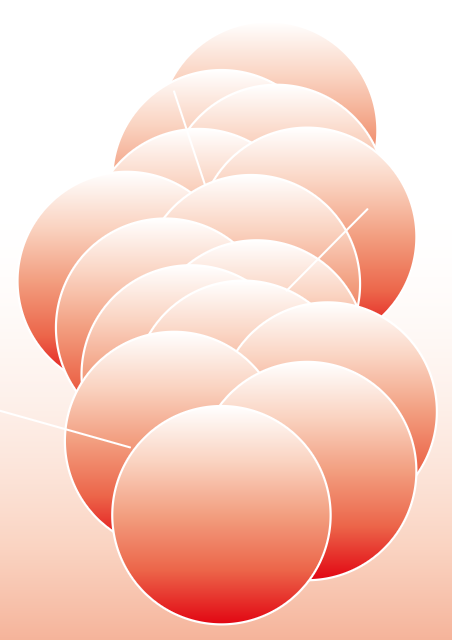
Give the GLSL for this background, as a WebGL 1 fragment shader.

```glsl
precision highp float;

uniform vec2 u_resolution;

const int DISC_COUNT = 15;
const float DISC_RADIUS = 0.1706;
const float RIM_HALF_WIDTH = 0.0017;
const float RAY_HALF_WIDTH = 0.0016;

const vec3 WHITE = vec3(1.0);
const vec3 BLUSH = vec3(0.98, 0.83, 0.76);
const vec3 SALMON = vec3(0.95, 0.62, 0.50);
const vec3 CORAL = vec3(0.925, 0.40, 0.29);
const vec3 CRIMSON = vec3(0.885, 0.02, 0.07);

// White to crimson ramp, t from 0 to 1
vec3 redRamp(float t) {
  float s = clamp(t, 0.0, 1.0) * 4.0;
  vec3 color = mix(WHITE, BLUSH, min(s, 1.0));
  color = mix(color, SALMON, clamp(s - 1.0, 0.0, 1.0));
  color = mix(color, CORAL, clamp(s - 2.0, 0.0, 1.0));
  return mix(color, CRIMSON, clamp(s - 3.0, 0.0, 1.0));
}

// Smooth coverage of the region where the distance is negative
float coverage(float distance, float pixel) {
  return clamp(0.5 - distance / pixel, 0.0, 1.0);
}

float segmentDistance(vec2 p, vec2 a, vec2 b) {
  vec2 ab = b - a;
  float h = clamp(dot(p - a, ab) / dot(ab, ab), 0.0, 1.0);
  return length(p - a - ab * h);
}

// Shaded disc with a white rim
vec3 paintDisc(vec3 base, vec2 p, vec2 center, float radius, float pixel) {
  vec2 q = p - center;
  float edge = length(q) - radius;
  vec3 fill = redRamp(0.5 - 0.5 * q.y / radius);
  vec3 color = mix(base, fill, coverage(edge, pixel));
  return mix(color, WHITE, coverage(abs(edge) - RIM_HALF_WIDTH, pixel));
}

vec3 paintRay(vec3 base, vec2 p, vec2 a, vec2 b, float pixel) {
  float edge = segmentDistance(p, a, b) - RAY_HALF_WIDTH;
  return mix(base, WHITE, coverage(edge, pixel));
}

void main() {
  float pixel = 1.0 / u_resolution.y;
  vec2 p = gl_FragCoord.xy * pixel;

  // Backdrop warms toward the bottom
  float warmth = clamp((0.70 - p.y) / 0.70, 0.0, 1.0);
  vec3 color = redRamp(0.40 * warmth * warmth);

  // Disc centers, back to front
  vec2 centers[DISC_COUNT];
  centers[0] = vec2(0.419, 0.796);
  centers[1] = vec2(0.346, 0.720);
  centers[2] = vec2(0.432, 0.697);
  centers[3] = vec2(0.310, 0.628);
  centers[4] = vec2(0.480, 0.630);
  centers[5] = vec2(0.198, 0.561);
  centers[6] = vec2(0.392, 0.556);
  centers[7] = vec2(0.258, 0.488);
  centers[8] = vec2(0.401, 0.454);
  centers[9] = vec2(0.298, 0.415);
  centers[10] = vec2(0.380, 0.391);
  centers[11] = vec2(0.512, 0.357);
  centers[12] = vec2(0.272, 0.311);
  centers[13] = vec2(0.480, 0.264);
  centers[14] = vec2(0.346, 0.195);

  for (int i = 0; i < DISC_COUNT; i++) {
    color = paintDisc(color, p, centers[i], DISC_RADIUS, pixel);
  }

  // Thin white rays
  color = paintRay(color, p, vec2(0.272, 0.857), vec2(0.320, 0.712), pixel);
  color = paintRay(color, p, vec2(0.574, 0.673), vec2(0.448, 0.546), pixel);
  color = paintRay(color, p, vec2(-0.010, 0.361), vec2(0.203, 0.301), pixel);

  gl_FragColor = vec4(color, 1.0);
}
```
